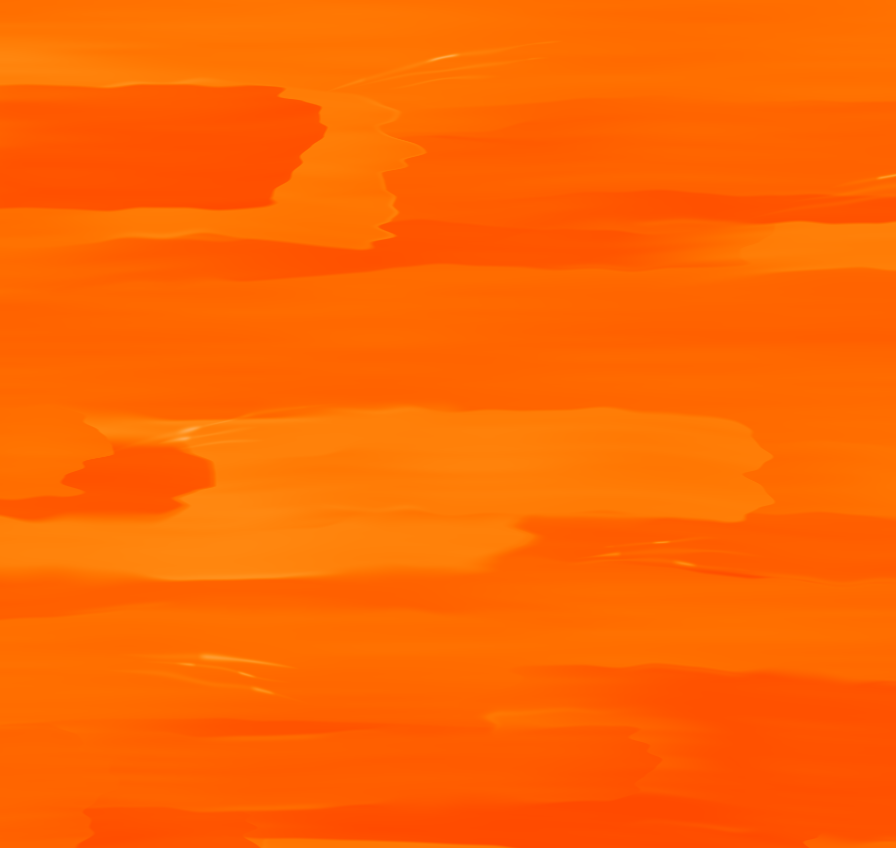
This texture is drawn by a Shadertoy shader. Its source:

```glsl
#define STROKES 26
#define RIDGES 15
#define DARK_GREEN 0.305
#define LIGHT_GREEN 0.515
#define BRISTLE 0.022
#define RAGGED 0.05
#define SLANT 0.10
#define EDGE_SHARP 0.0022
#define EDGE_SOFT 0.016

float hash(vec2 p) {
    vec3 q = fract(vec3(p.xyx) * 0.1031);
    q += dot(q, q.yzx + 33.33);
    return fract((q.x + q.y) * q.z);
}

float noise(vec2 p) {
    vec2 cell = floor(p), f = fract(p);
    f = f * f * (3.0 - 2.0 * f);
    float low = mix(hash(cell), hash(cell + vec2(1, 0)), f.x);
    float high = mix(hash(cell + vec2(0, 1)), hash(cell + vec2(1, 1)), f.x);
    return mix(low, high, f.y);
}

// Noise centred on zero
float wobble(vec2 p) { return noise(p) - 0.5; }

float roundedBox(vec2 p, vec2 halfSize, float radius) {
    vec2 d = abs(p) - halfSize + radius;
    return length(max(d, 0.0)) + min(max(d.x, d.y), 0.0) - radius;
}

// Fine streaks left by the brush hairs
float bristles(vec2 q, float seed) {
    return wobble(vec2(q.x * 4.0 + seed, q.y * 55.0))
         + 0.7 * wobble(vec2(q.x * 7.0 - seed, q.y * 130.0));
}

// Lays one broad stroke over the tone below it
float paintStroke(float tone, vec2 p, float id, float aspect) {
    float seed = id * 17.0 + 3.0;
    vec3 spread = fract(0.37 + id * vec3(0.8192, 0.6711, 0.5498));
    vec2 halfSize = vec2(mix(0.24, 0.55, hash(vec2(seed, 1.0))),
                         mix(0.04, 0.095, hash(vec2(seed, 2.0))));
    vec2 q = p - vec2((spread.x * 1.3 - 0.2) * aspect, spread.y * 1.1 - 0.05);

    // Bend the path and roughen the far end
    q.y -= (hash(vec2(seed, 3.0)) - 0.6) * SLANT * q.x;
    q.y += (hash(vec2(seed, 4.0)) - 0.4) * 0.18 * q.x * q.x;
    q.y += 0.025 * wobble(vec2(p.x * 4.0, seed));
    if (hash(vec2(seed, 5.0)) < 0.25) q.x = -q.x;
    vec2 edge = q;
    edge.x += RAGGED * (wobble(vec2(seed, q.y * 38.0))
                      + 0.5 * wobble(vec2(seed, q.y * 110.0)));
    edge.y += 0.006 * wobble(vec2(q.x * 22.0, seed));
    float d = roundedBox(edge, halfSize, halfSize.y * 0.8);

    // Edges drift between crisp and blended; the near end fades away
    float blend = smoothstep(0.5, 0.9, noise(vec2(q.x * 5.0, seed + 9.0)));
    float soft = max(mix(EDGE_SHARP, EDGE_SOFT, blend), 1.0 / iResolution.y);
    float hairs = bristles(q, seed);
    float fade = smoothstep(-1.0, -0.15, q.x / halfSize.x + 0.3 * hairs);
    float cover = smoothstep(soft, -soft, d) * fade;

    float paint = mix(DARK_GREEN, LIGHT_GREEN, spread.z);
    paint += 0.05 * wobble(vec2(q.x * 5.0 + seed, q.y * 9.0));
    paint += BRISTLE * hairs;
    tone = mix(tone, paint, cover);

    // Raised rim of paint
    float rim = exp(-pow((d + 0.003) / 0.0035, 2.0));
    float patchy = smoothstep(0.55, 0.85, noise(vec2(q.x * 7.0, seed + 5.0)));
    return tone + 0.045 * rim * patchy * fade;
}

// Thin pale ridges in groups of three
float ridgeLight(vec2 p, float id, float aspect) {
    float group = floor(id / 3.0), member = mod(id, 3.0);
    vec2 centre = fract(0.21 + group * vec2(0.7549, 0.5698));
    vec2 q = p - centre * vec2(aspect, 1.0);
    q -= vec2(0.04 * hash(vec2(id, 7.0)), 0.013 * (member - 1.0));
    float slope = 0.36 * (hash(vec2(group, 8.0)) - 0.5) + 0.05 * (member - 1.0);
    q.y -= slope * q.x - 0.5 * q.x * q.x + 0.006 * wobble(vec2(q.x * 18.0, id));
    float run = q.x / mix(0.05, 0.16, hash(vec2(id, 9.0)));
    float taper = max(1.0 - run * run, 0.0);
    float width = 0.001 + 0.0035 * taper * noise(vec2(q.x * 20.0, id + 40.0));
    float line = exp(-pow(q.y / width, 2.0)) * taper;
    float fleck = smoothstep(0.72, 0.95, noise(vec2(q.x * 30.0, id + 70.0)));
    return line * (0.05 + 0.16 * fleck);
}

// Green carries the tone; blue rises only in the palest paint
vec3 orangePaint(float tone) {
    float pale = max(tone - 0.42, 0.0);
    return clamp(vec3(1.0, tone, 5.3 * pale * pale), 0.0, 1.0);
}

void mainImage(out vec4 fragColor, in vec2 fragCoord) {
    vec2 p = fragCoord / iResolution.y;
    float aspect = iResolution.x / iResolution.y;

    float tone = 0.41 + 0.08 * wobble(p * vec2(2.5, 8.0)) + BRISTLE * bristles(p, 5.0);
    for (int i = 0; i < STROKES; i++) tone = paintStroke(tone, p, float(i), aspect);

    // Lighter towards the top, with a chalky upper left corner
    tone += 0.035 * (p.y - 0.5);
    vec2 corner = (p - vec2(0.0, 0.91)) / vec2(0.24, 0.09);
    tone += 0.09 * exp(-dot(corner, corner)) * (0.9 + 0.6 * bristles(p, 21.0));

    for (int i = 0; i < RIDGES; i++) tone += ridgeLight(p, float(i), aspect);
    fragColor = vec4(orangePaint(max(tone, 0.29)), 1.0);
}
```
